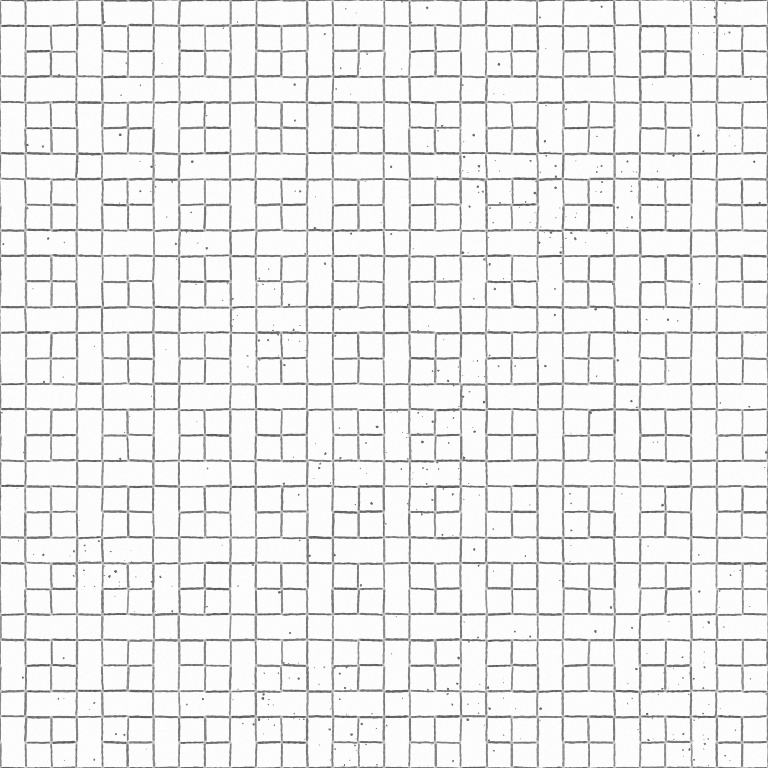
A Shadertoy shader for this pattern:

```glsl
const float REPEATS = 10.0;          // motifs across and down
const float UNITS = 3.0 * REPEATS;   // small squares across and down
const float SPECK_CELLS = 150.0;
const vec3 PAPER = vec3(0.99);
const vec3 SPECK_INK = vec3(0.4);

vec2 hash2(vec2 p) {
    vec3 q = fract(p.xyx * vec3(0.1031, 0.1030, 0.0973));
    q += dot(q, q.yzx + 33.33);
    return fract((q.xx + q.yz) * q.zy);
}

float cornerGradient(vec2 cell, vec2 offset, vec2 period, float seed) {
    float angle = 6.2832 * hash2(mod(cell, period) + seed).x;
    return dot(vec2(cos(angle), sin(angle)), offset);
}

// Gradient noise that wraps after a whole number of cells
float gradientNoise(vec2 p, vec2 period, float seed) {
    vec2 i = floor(p);
    vec2 f = p - i;
    vec2 u = f * f * f * (f * (f * 6.0 - 15.0) + 10.0);
    vec2 e = vec2(1.0, 0.0);
    float low = mix(cornerGradient(i, f, period, seed),
                    cornerGradient(i + e.xy, f - e.xy, period, seed), u.x);
    float high = mix(cornerGradient(i + e.yx, f - e.yx, period, seed),
                     cornerGradient(i + e.xx, f - e.xx, period, seed), u.x);
    return 1.4 * mix(low, high, u.y);
}

// Parallel pencil strokes: q.x runs along them, q.y across.
// Every third stroke skips the last unit of each motif.
float pencilStrokes(vec2 q, float pixel, float strength, float seed) {
    float line = floor(q.y + 0.5);
    float segment = floor(q.x);
    float along = q.x - segment;
    bool divider = abs(mod(line, 3.0) - 2.0) < 0.5;
    bool gap = mod(segment, 3.0) > 1.5;
    if (divider && gap) return 0.0;

    vec2 id = mod(vec2(segment, line), UNITS) + seed;
    vec2 ends = hash2(id) - 0.5;
    vec2 style = hash2(id + 47.0);
    float wobble = gradientNoise(vec2(q.x * 4.0, line), vec2(4.0, 1.0) * UNITS, seed);
    float offset = 0.05 * mix(ends.x, ends.y, along) + 0.014 * wobble;
    float rough = gradientNoise(vec2(q.x * 9.0, line), vec2(9.0, 1.0) * UNITS, seed + 13.0);
    float halfWidth = mix(0.033, 0.047, style.x) + 0.01 * rough;

    float soft = max(0.022, 0.6 * pixel);
    float body = 1.0 - smoothstep(halfWidth - soft, halfWidth + soft, abs(q.y - line - offset));
    float lift = mix(0.45, 1.0, smoothstep(0.02, 0.1, min(along, 1.0 - along)));
    return body * lift * strength * mix(0.85, 1.08, style.y);
}

// Ink specks gathered in loose patches
float inkSpecks(vec2 uv, float pixel) {
    vec2 p = uv * SPECK_CELLS;
    vec2 cell = floor(p);
    vec2 id = mod(cell, SPECK_CELLS);
    vec2 chance = hash2(id + 211.0);
    vec2 center = 0.3 + 0.4 * hash2(id + 379.0);
    float patches = gradientNoise(uv * 6.0, vec2(6.0), 71.0);
    float density = 0.01 + 0.11 * smoothstep(0.15, 0.65, patches);

    float radius = mix(0.09, 0.26, chance.y * chance.y);
    float ragged = 0.08 * gradientNoise(p * 4.0, vec2(4.0 * SPECK_CELLS), 5.0);
    float soft = max(0.06, 0.6 * pixel * SPECK_CELLS);
    float dist = length(p - cell - center) + ragged;
    float spot = 1.0 - smoothstep(radius - soft, radius + soft, dist);
    return spot * step(chance.x, density) * mix(0.6, 1.0, chance.y);
}

void mainImage(out vec4 fragColor, in vec2 fragCoord) {
    vec2 uv = fragCoord / iResolution.xy;
    float pixel = 1.0 / min(iResolution.x, iResolution.y);
    vec2 p = uv * UNITS;

    // Lattice with divided squares, vertical strokes slightly paler
    float vertical = pencilStrokes(p.yx, pixel * UNITS, 0.49, 17.0);
    float horizontal = pencilStrokes(p + vec2(-1.0, 1.0), pixel * UNITS, 0.58, 131.0);
    float graphite = max(vertical, horizontal);

    // Paper tooth breaks up the graphite
    float tooth = gradientNoise(uv * 240.0, vec2(240.0), 29.0);
    graphite *= 1.0 + 0.16 * tooth;

    vec3 color = PAPER * (1.0 - graphite) + 0.008 * tooth;
    color = mix(color, min(color, SPECK_INK), inkSpecks(uv, pixel));
    fragColor = vec4(clamp(color, 0.0, 1.0), 1.0);
}
```
